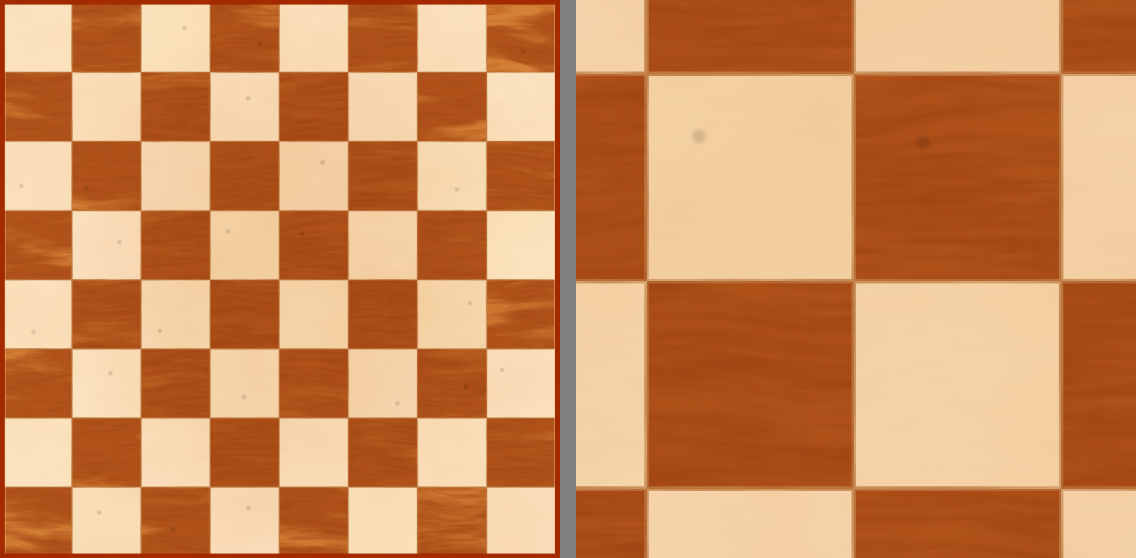
Left: the whole. Right: its middle third, enlarged.
Give the GLSL for this pattern, as a WebGL 1 fragment shader.

```glsl
precision highp float;

uniform vec2 u_resolution;

const float SQUARES = 8.0;
const vec2 BOARD_CENTRE = vec2(0.4987);
const vec2 SQUARE_SIZE = vec2(0.1234, 0.1239);
const vec2 FRAME_LOW = vec2(0.0085, 0.0080);
const vec2 FRAME_HIGH = vec2(0.9910, 0.9918);

const vec3 FRAME_RED = vec3(0.64, 0.165, 0.0);
const vec3 SEAM_TAN = vec3(0.75, 0.49, 0.27);
const vec3 MAPLE_PALE = vec3(0.985, 0.89, 0.74);
const vec3 MAPLE_WARM = vec3(0.945, 0.795, 0.60);
const vec3 MAHOGANY_DEEP = vec3(0.60, 0.235, 0.055);
const vec3 MAHOGANY = vec3(0.675, 0.305, 0.09);
const vec3 MAHOGANY_GOLD = vec3(0.83, 0.50, 0.21);

float hash(vec2 p) {
  vec3 q = fract(vec3(p.xyx) * 0.1031);
  q += dot(q, q.yzx + 33.33);
  return fract((q.x + q.y) * q.z);
}

float valueNoise(vec2 p) {
  vec2 i = floor(p);
  vec2 f = fract(p);
  f = f * f * (3.0 - 2.0 * f);
  float low = mix(hash(i), hash(i + vec2(1.0, 0.0)), f.x);
  float high = mix(hash(i + vec2(0.0, 1.0)), hash(i + vec2(1.0)), f.x);
  return mix(low, high, f.y);
}

float fbm(vec2 p) {
  float sum = 0.0;
  float amplitude = 0.5;
  for (int i = 0; i < 4; i++) {
    sum += amplitude * valueNoise(p);
    p = p * 2.03 + 17.1;
    amplitude *= 0.5;
  }
  return sum;
}

// Horizontal grain with golden bands and a faint cross ripple
vec3 mahogany(vec2 p, vec2 id, float glow) {
  vec2 q = p + id * 19.7;
  float tone = hash(id + 3.1);
  float bend = 0.12 * valueNoise(q * vec2(1.6, 1.0));
  vec2 grainPoint = vec2(q.x, q.y + bend);
  float bands = fbm(grainPoint * vec2(0.9, 4.5));
  float fibre = fbm(grainPoint * vec2(2.5, 26.0) + 41.0) - 0.47;
  float ripple = valueNoise(q * vec2(22.0, 3.0)) - 0.5;
  float gold = smoothstep(0.42, 0.80, bands) * (0.18 + 0.85 * glow) * (0.55 + 0.7 * tone);
  vec3 wood = mix(MAHOGANY, MAHOGANY_GOLD, clamp(gold + 0.10 * glow + 0.05 * ripple, 0.0, 1.0));
  float shade = 0.18 + 0.9 * fibre + 0.16 * (0.5 - tone) - 0.12 * glow;
  return mix(wood, MAHOGANY_DEEP, clamp(shade, 0.0, 0.7));
}

// Pale wood with soft clouds and barely visible fibres
vec3 maple(vec2 p, vec2 id, float glow) {
  vec2 q = p + id * 13.3;
  float tone = hash(id + 8.7) - 0.5;
  float cloud = fbm(q * vec2(1.4, 2.0)) - 0.47;
  float fibre = fbm(q * vec2(4.0, 24.0)) - 0.47;
  float warmth = 0.72 - 0.62 * glow + 0.30 * tone + 0.40 * cloud + 0.12 * fibre;
  vec3 wood = mix(MAPLE_PALE, MAPLE_WARM, clamp(warmth, 0.0, 1.0));
  return wood + vec3(0.0, -0.012, 0.006) * hash(id + 5.3);
}

// Small dark flecks, at most one in a square
float fleck(vec2 p, vec2 id) {
  vec2 spot = 0.15 + 0.7 * vec2(hash(id + 21.0), hash(id + 47.0));
  float present = step(0.72, hash(id + 63.0));
  return present * (1.0 - smoothstep(0.015, 0.05, length(p - spot)));
}

float band(float distance, float halfWidth, float blur) {
  return 1.0 - smoothstep(halfWidth - blur, halfWidth + blur, distance);
}

void main() {
  vec2 uv = gl_FragCoord.xy / u_resolution;
  vec2 pixel = 1.0 / u_resolution;
  vec2 board = (uv - BOARD_CENTRE) / SQUARE_SIZE + 0.5 * SQUARES;
  vec2 id = floor(board);
  vec2 p = fract(board);
  vec2 blur = 0.6 * pixel / SQUARE_SIZE;

  // Light falls more strongly on the outer squares, most of all at the left
  vec2 offset = uv - BOARD_CENTRE;
  float glow = smoothstep(0.12, 0.58, length(offset * vec2(1.1, 0.85)) - 0.10 * offset.x);

  // Alternating squares
  float isLight = mod(id.x + id.y, 2.0);
  vec3 color = mix(mahogany(p, id, glow), maple(p, id, glow), isLight);
  color *= 1.0 - 0.12 * fleck(p, id);

  // Tan seams between squares
  vec2 toLine = 0.5 - abs(p - 0.5);
  float seam = max(band(toLine.x, 0.011, blur.x), band(toLine.y, 0.011, blur.y));
  float wear = 0.55 + 0.35 * valueNoise(board * 5.0);
  color = mix(color, SEAM_TAN, seam * wear);

  // Pale hairline inside the red frame
  vec2 inset = min(uv - FRAME_LOW, FRAME_HIGH - uv);
  float hairline = band(abs(inset.x - 0.0008), 0.0009, 0.6 * pixel.x);
  color = mix(color, MAPLE_WARM, 0.45 * hairline);
  vec2 inside = smoothstep(-0.6 * pixel, 0.6 * pixel, inset);
  vec3 frame = FRAME_RED * (0.98 + 0.04 * valueNoise(uv * 30.0));
  color = mix(frame, color, inside.x * inside.y);

  gl_FragColor = vec4(color, 1.0);
}
```
